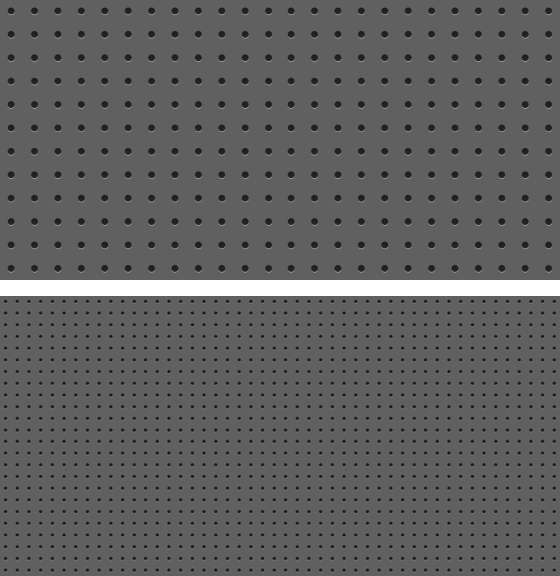
Top: one tile. Bottom: repeated 2 by 2.
Give the GLSL for this pattern, as a Shadertoy shader.

```glsl
const vec2 PANELS = vec2(2.0, 1.0);        // square panels across and down
const float HOLES = 12.0;                  // holes along each panel side
const float PITCH = 0.0836;                // hole spacing, in panel sides
const vec2 FIRST_HOLE = vec2(0.0397, 0.0392); // from the panel's top left
const float RADIUS = 0.0122;
const vec2 RIM_SHIFT = vec2(0.0003, 0.0024);  // lit lower lip

const vec3 PLATE = vec3(0.378);
const vec3 HOLE_TOP = vec3(0.115);
const vec3 HOLE_BOTTOM = vec3(0.150);
const vec3 RIM_LIGHT = vec3(0.70, 0.705, 0.70);

// Offset from the nearest hole centre, y pointing down
vec2 holeOffset(vec2 panel) {
    vec2 fromFirst = panel - FIRST_HOLE;
    vec2 index = clamp(round(fromFirst / PITCH), 0.0, HOLES - 1.0);
    return fromFirst - index * PITCH;
}

// Antialiased coverage of a disc
float discMask(vec2 offset, float radius, float softness) {
    return 1.0 - smoothstep(-softness, softness, length(offset) - radius);
}

void mainImage(out vec4 fragColor, in vec2 fragCoord) {
    vec2 uv = fragCoord / iResolution.xy;
    vec2 panel = fract(vec2(uv.x, 1.0 - uv.y) * PANELS);
    vec2 offset = holeOffset(panel);
    float softness = 0.7 * PANELS.y / iResolution.y;

    // Bright crescent showing beneath each hole
    float rim = discMask(offset - RIM_SHIFT, RADIUS, softness);
    rim *= smoothstep(0.0, 0.8 * RADIUS, offset.y);
    vec3 color = mix(PLATE, RIM_LIGHT, rim);

    // Dark interior, deepest under the upper lip
    float depth = smoothstep(-RADIUS, RADIUS, offset.y);
    vec3 interior = mix(HOLE_TOP, HOLE_BOTTOM, depth);
    color = mix(color, interior, discMask(offset, RADIUS, softness));

    fragColor = vec4(color, 1.0);
}
```
